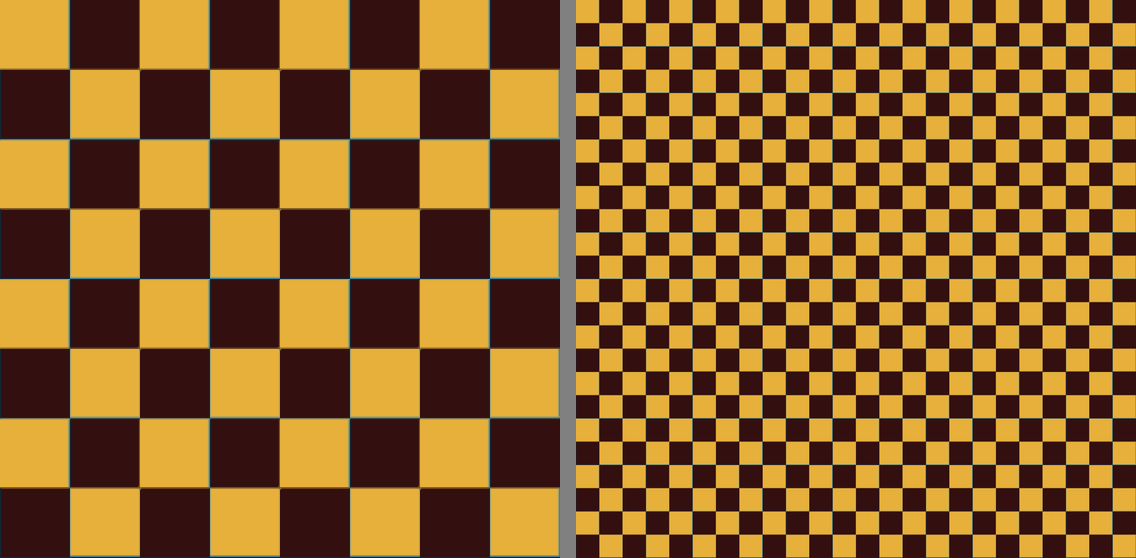
Left: one tile. Right: repeated 3 by 3.
Give the GLSL for this pattern, as a Shadertoy shader.

```glsl
// Gold and dark checkerboard of 8 by 8 squares with hairline coloured trims.
// Distances to the nearest grid line pick box-filtered trim bands; the trims
// alternate between blue and brown, and small flecks sit on brown crossings.

const float CELLS = 8.0;             // squares across and down
const float LINES_PER_CELL = 64.0;   // one hairline is 1/64 of a square
const float FLECK_RADIUS = 0.95;     // in hairlines
const vec3 GOLD  = vec3(0.90, 0.69, 0.23);
const vec3 DARK  = vec3(0.20, 0.06, 0.06);
const vec3 TEAL  = vec3(0.07, 0.15, 0.21);
const vec3 PALE  = vec3(0.62, 0.64, 0.44);
const vec3 BLUE  = vec3(0.25, 0.50, 0.60);
const vec3 BROWN = vec3(0.47, 0.33, 0.15);
const vec3 MOSS  = vec3(0.43, 0.47, 0.30);

// Box-filtered step and the coverage of a band from lo to hi.
float edge(float d, float aa) { return clamp(d / aa + 0.5, 0.0, 1.0); }
float band(float d, float lo, float hi, float aa) {
    return edge(d - lo, aa) - edge(d - hi, aa);
}

// Blue trim: broad where gold comes first, thin where dark does.
vec3 blueTrim(vec3 col, float d, float aa, bool goldFirst) {
    if (goldFirst) {
        col = mix(col, PALE, band(d, -2.0, -1.0, aa));
        col = mix(col, BLUE, band(d, -1.0, 0.0, aa));
        return mix(col, TEAL, band(d, 0.0, 1.0, aa));
    }
    col = mix(col, TEAL, band(d, -1.0, 0.0, aa));
    return mix(col, PALE, band(d, 0.0, 1.0, aa));
}

// Single hairline just before the boundary.
vec3 thinTrim(vec3 col, float d, float aa, vec3 tint) {
    return mix(col, tint, band(d, -1.0, 0.0, aa));
}

float fleck(vec2 q, vec2 centre, float aa) {
    return edge(FLECK_RADIUS - length(q - centre), aa);
}

void mainImage(out vec4 fragColor, in vec2 fragCoord) {
    vec2 p = fragCoord / iResolution.xy * CELLS;
    vec2 aa = CELLS * LINES_PER_CELL / iResolution.xy;
    vec2 cell = floor(p);
    vec2 line = floor(p + 0.5);                // nearest grid line
    vec2 d = (p - line) * LINES_PER_CELL;      // offset from it, in hairlines
    vec2 wrapped = mod(line, CELLS);
    bvec2 seam = lessThan(wrapped, vec2(0.5));
    bvec2 odd = greaterThan(mod(line, 2.0), vec2(0.5));

    // Smooth checkerboard.
    vec2 side = vec2(edge(d.x, aa.x), edge(d.y, aa.y));
    vec2 parity = mix(mod(line + 1.0, 2.0), mod(line, 2.0), side);
    float gold = parity.x + parity.y - 2.0 * parity.x * parity.y;
    vec3 col = mix(DARK, GOLD, gold);

    // Gold on the left of a vertical line, or above a horizontal one.
    bool goldLeft = mod(line.x + cell.y + 1.0, 2.0) > 0.5;
    bool goldAbove = mod(cell.x + line.y, 2.0) > 0.5;

    // Vertical trims.
    if (odd.x || (seam.x && goldLeft)) {
        col = blueTrim(col, d.x, aa.x, goldLeft);
    } else if (!seam.x) {
        col = thinTrim(col, d.x, aa.x, goldLeft ? PALE : BROWN);
    }

    // Horizontal trims, measured downwards; the seam carries a dark rim.
    if (seam.y) {
        if (goldAbove) col = mix(col, BLUE, band(-d.y, -2.3, -1.0, aa.y));
        col = thinTrim(col, -d.y, aa.y, TEAL);
    } else if (odd.y) {
        col = thinTrim(col, -d.y, aa.y, BROWN);
    } else {
        col = blueTrim(col, -d.y, aa.y, goldAbove);
    }

    // Paired flecks where two brown trims cross.
    if (!odd.x && odd.y && !seam.x) {
        col = mix(col, BROWN, fleck(d, vec2(-1.0, 0.9), aa.x));
        col = mix(col, MOSS, fleck(d, vec2(0.2, -0.5), aa.x));
    }
    fragColor = vec4(col, 1.0);
}
```
